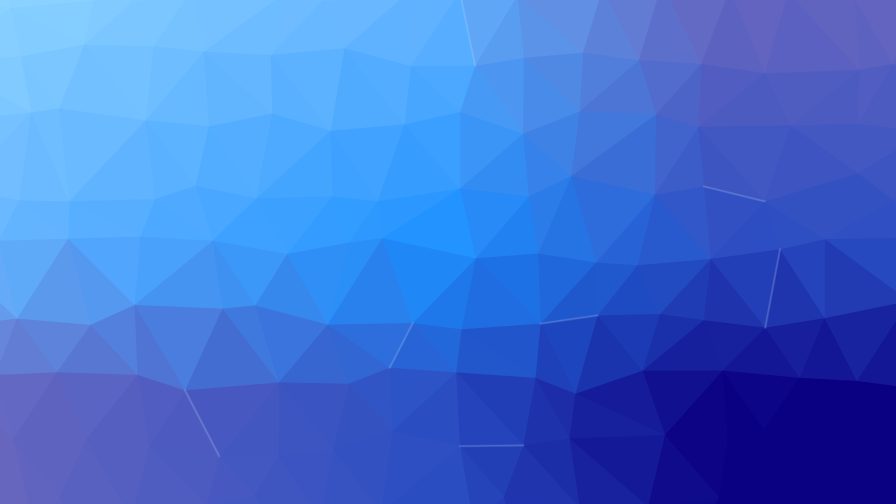
Reproduce this background procedurally as a Shadertoy shader.

```glsl
// Low-poly backdrop: a jittered grid of points is split into triangles, and each
// triangle takes one flat colour from a two-axis ramp sampled at its centre.
// The ramp runs from pale sky (top left) through azure to navy (bottom right).

const float CELL = 0.127;                  // grid spacing, in canvas heights
const vec2 GRID_ORIGIN = vec2(0.023, 0.502);
const vec2 JITTER = vec2(0.62, 0.46);      // full jitter range, in cells

const vec3 SKY    = vec3(0.55, 0.83, 1.00);
const vec3 AZURE  = vec3(0.39, 0.70, 1.00);
const vec3 DODGER = vec3(0.10, 0.56, 1.00);
const vec3 LILAC  = vec3(0.40, 0.40, 0.75);
const vec3 COBALT = vec3(0.16, 0.30, 0.76);
const vec3 NAVY   = vec3(0.04, 0.00, 0.51);

vec2 hash22(vec2 p) {
    vec3 q = fract(vec3(p.xyx) * vec3(0.1031, 0.1030, 0.0973));
    q += dot(q, q.yzx + 33.33);
    return fract((q.xx + q.yz) * q.zy);
}

float cross2(vec2 a, vec2 b) {
    return a.x * b.y - a.y * b.x;
}

// Three-stop ramp that settles on its last colour before the far side
vec3 ramp(vec3 first, vec3 middle, vec3 last, float t) {
    vec3 nearHalf = mix(first, middle, clamp(t / 0.5, 0.0, 1.0));
    return mix(nearHalf, last, clamp((t - 0.5) / 0.3, 0.0, 1.0));
}

// Colour field; uv runs from the top left corner to the bottom right
vec3 colourField(vec2 uv) {
    vec3 top    = ramp(SKY, AZURE, LILAC, uv.x);
    vec3 centre = ramp(AZURE, DODGER, COBALT, uv.x);
    vec3 bottom = ramp(LILAC, COBALT, NAVY, uv.x);
    return ramp(top, centre, bottom, uv.y);
}

// Jittered grid point, in cell units
vec2 gridPoint(vec2 id) {
    return id + (hash22(id + 57.0) - 0.5) * JITTER;
}

// Signed distance to the line a-b, positive on its left
float leftOf(vec2 p, vec2 a, vec2 b) {
    return cross2(b - a, p - a) / length(b - a);
}

float segmentDistance(vec2 p, vec2 a, vec2 b) {
    vec2 ab = b - a;
    return length(p - a - ab * clamp(dot(p - a, ab) / dot(ab, ab), 0.0, 1.0));
}

// Adds one counter-clockwise triangle: rgb holds weighted colour, a coverage
void addTriangle(inout vec4 sum, vec2 p, vec2 a, vec2 b, vec2 c,
                 float pixel, float aspect) {
    float inside = min(leftOf(p, a, b), min(leftOf(p, b, c), leftOf(p, c, a)));
    float coverage = clamp(0.5 + inside / pixel, 0.0, 1.0);
    vec2 centre = (a + b + c) / 3.0 * CELL + GRID_ORIGIN;
    vec2 uv = vec2(centre.x / aspect, 1.0 - centre.y);
    sum += coverage * vec4(colourField(uv), 1.0);
}

void mainImage(out vec4 fragColor, in vec2 fragCoord) {
    float aspect = iResolution.x / iResolution.y;
    float pixel = 1.0 / (iResolution.y * CELL);
    vec2 p = (fragCoord / iResolution.y - GRID_ORIGIN) / CELL;
    vec2 home = floor(p);

    vec4 sum = vec4(0.0);
    float seam = 0.0;
    for (int j = -1; j <= 1; j++) {
        for (int i = -1; i <= 1; i++) {
            // Corners of one grid cell
            vec2 id = home + vec2(i, j);
            vec2 a = gridPoint(id);
            vec2 b = gridPoint(id + vec2(1, 0));
            vec2 c = gridPoint(id + vec2(1, 1));
            vec2 d = gridPoint(id + vec2(0, 1));

            // Split along the shorter diagonal
            if (distance(a, c) < distance(b, d)) {
                addTriangle(sum, p, a, b, c, pixel, aspect);
                addTriangle(sum, p, a, c, d, pixel, aspect);
            } else {
                addTriangle(sum, p, a, b, d, pixel, aspect);
                addTriangle(sum, p, b, c, d, pixel, aspect);
            }

            // A few edges catch a faint hairline of light
            vec2 chance = hash22(id + 191.0);
            vec2 tip = chance.y < 0.5 ? b : d;
            float line = 1.0 - smoothstep(0.0, 0.012 + pixel, segmentDistance(p, a, tip));
            seam = max(seam, line * step(0.95, chance.x));
        }
    }

    vec3 colour = sum.rgb / max(sum.a, 0.001);
    fragColor = vec4(mix(colour, vec3(0.75, 0.85, 1.0), 0.25 * seam), 1.0);
}
```
